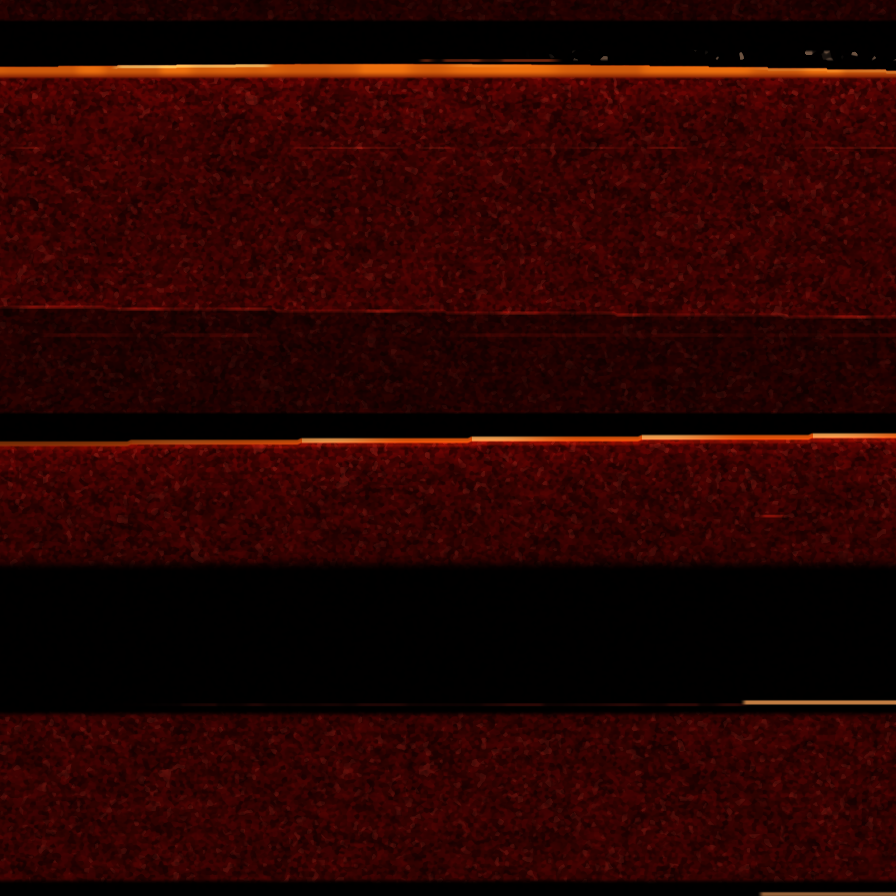
This texture is drawn by a three.js fragment shader. Its source:

```glsl
varying vec2 vUv;

float hash(vec2 p) {
  p = fract(p * vec2(0.1031, 0.1137));
  p += dot(p, p.yx + 33.33);
  return fract((p.x + p.y) * p.x * 91.7);
}

// Cellular noise: random cell values blended by distance to jittered centres
float cellNoise(vec2 p) {
  vec2 cell = floor(p);
  float sum = 0.0, total = 0.0;
  for (int j = -1; j <= 1; j++) {
    for (int i = -1; i <= 1; i++) {
      vec2 id = cell + vec2(float(i), float(j)) + 400.0;
      vec2 centre = id - 400.0 + vec2(hash(id), hash(id + 71.0));
      vec2 d = p - centre;
      float weight = exp(-6.0 * dot(d, d));
      sum += weight * hash(id + 137.0);
      total += weight;
    }
  }
  return sum / max(total, 0.0001);
}

float band(float y, float low, float high, float softLow, float softHigh) {
  return smoothstep(low - softLow, low + softLow, y)
       * (1.0 - smoothstep(high - softHigh, high + softHigh, y));
}

float line(float y, float centre, float halfWidth) {
  return 1.0 - smoothstep(halfWidth * 0.4, halfWidth * 1.6, abs(y - centre));
}

// Value that climbs by one at regular places, with narrow blended joins
float stairs(float x, float period, float offset) {
  float s = (x - offset) / period;
  return floor(s) + smoothstep(0.97, 1.0, fract(s));
}

// Broken segments of varied strength along a row
float dashes(float x, float count, float seed) {
  return smoothstep(0.35, 0.8, cellNoise(vec2(x * count, seed)));
}

float streaks(float y) {
  return sin(y * 410.0) * 0.4 + sin(y * 673.0 + 1.7) * 0.35 + sin(y * 1130.0) * 0.25;
}

void main() {
  float x = vUv.x, y = vUv.y;

  // Edges of the strata
  float bow = (stairs(x, 0.066, 0.0) + 0.5) * 0.066 - 0.42;
  float crest = 0.9285 - 0.021 * bow * bow;
  float seam = 0.655 - 0.0022 * stairs(x, 0.19, 0.12);
  float ledgeStep = stairs(x, 0.19, 0.147);
  float ledge = 0.5065 + 0.0018 * ledgeStep;
  float ledgePhase = fract((x - 0.147) / 0.19);

  // Base red level of each stratum
  float level = 0.12 * band(y, 0.977, 1.1, 0.002, 0.002);
  float upper = band(y, seam, crest, 0.0015, 0.0015);
  level += upper * (0.205 + 0.10 * exp((y - 0.912) * 28.0) + 0.035 * exp((seam - y) * 45.0));
  level += 0.125 * band(y, 0.539, seam, 0.002, 0.0015);
  float middle = band(y, 0.371, ledge, 0.009, 0.0015);
  level += middle * (0.18 + 0.14 * exp((y - ledge) * 28.0));
  level += 0.195 * band(y, 0.017, 0.203, 0.004, 0.004);

  // Grain, mottling and horizontal streaks
  float fine = cellNoise(vUv * vec2(235.0, 255.0));
  float coarse = cellNoise(vUv * vec2(62.0, 85.0) + 19.0);
  float speck = smoothstep(0.72, 0.95, cellNoise(vUv * 190.0 + 47.0));
  float grain = 0.42 + 0.75 * fine + 0.38 * coarse + 0.45 * speck;
  level *= grain * (1.0 + 0.07 * streaks(y));
  vec3 colour = level * vec3(1.0, 0.035 + 0.12 * speck, 0.025 + 0.08 * speck);
  colour += vec3(0.005, 0.001, 0.001) * fine;

  // Thin seams inside the strata
  float seamGlow = line(y, seam, 0.0018) * (0.35 + 0.65 * dashes(x, 28.0, 3.0));
  colour += vec3(0.27, 0.05, 0.025) * seamGlow;
  colour += vec3(0.16, 0.04, 0.02) * line(y, 0.835, 0.0012) * dashes(x, 24.0, 8.0);
  colour += vec3(0.09, 0.01, 0.005) * line(y, 0.626, 0.002) * dashes(x, 12.0, 15.0);
  float shortDash = band(x, 0.85, 0.875, 0.005, 0.005) * line(y, 0.424, 0.0015);
  colour += vec3(0.28, 0.05, 0.02) * shortDash;

  // Thick glowing crest
  float crestMask = band(y, 0.913, crest, 0.0018, 0.0012);
  float heat = smoothstep(0.911, 0.921, y) * (0.82 + 0.3 * dashes(x, 18.0, 22.0));
  vec3 ember = mix(vec3(0.46, 0.09, 0.01), vec3(0.88, 0.40, 0.05), heat);
  colour = mix(colour, ember, crestMask);
  float paleRun = band(x, 0.13, 0.30, 0.008, 0.008) + 0.35 * dashes(x, 11.0, 31.0);
  colour += vec3(0.12, 0.32, 0.28) * paleRun * line(y, crest - 0.0015, 0.0017);
  float crestDash = band(x, 0.47, 0.62, 0.01, 0.01) * dashes(x, 45.0, 37.0);
  colour += vec3(0.42, 0.14, 0.05) * crestDash * line(y, 0.9325, 0.0015);

  // Stepped bright ledge, palest where each step begins
  float ledgeHeat = mix(0.55, 1.0, smoothstep(0.0, 0.5, x));
  float pale = (1.0 - smoothstep(0.1, 0.65, ledgePhase)) * smoothstep(0.1, 0.4, x);
  vec3 ledgeColour = mix(vec3(0.82, 0.31, 0.04), vec3(0.90, 0.60, 0.30), pale);
  colour = mix(colour, ledgeColour * ledgeHeat, line(y, ledge, 0.0026));
  colour += vec3(0.20, 0.03, 0.0) * line(y, ledge - 0.004, 0.003) * ledgeHeat;

  // Lower pale runs and their faint lead-in
  float leadIn = band(x, 0.22, 0.83, 0.12, 0.01) * (0.3 + 0.7 * dashes(x, 30.0, 44.0));
  colour += vec3(0.17, 0.03, 0.02) * leadIn * line(y, 0.2135, 0.0016);
  float rightRun = smoothstep(0.826, 0.834, x) * line(y, 0.216, 0.0023);
  colour = mix(colour, vec3(0.76, 0.49, 0.26), rightRun);
  float footRun = smoothstep(0.845, 0.853, x) * line(y, 0.002, 0.0022);
  colour = mix(colour, vec3(0.58, 0.38, 0.22), footRun);

  // Sparse sparks above the crest
  float sparkField = smoothstep(0.78, 0.92, cellNoise(vUv * 150.0 + 83.0));
  float sparkArea = band(y, 0.933, 0.943, 0.002, 0.002) * smoothstep(0.58, 0.68, x);
  colour += vec3(0.42, 0.32, 0.25) * sparkField * sparkArea;

  gl_FragColor = vec4(clamp(colour, 0.0, 1.0), 1.0);
}
```
